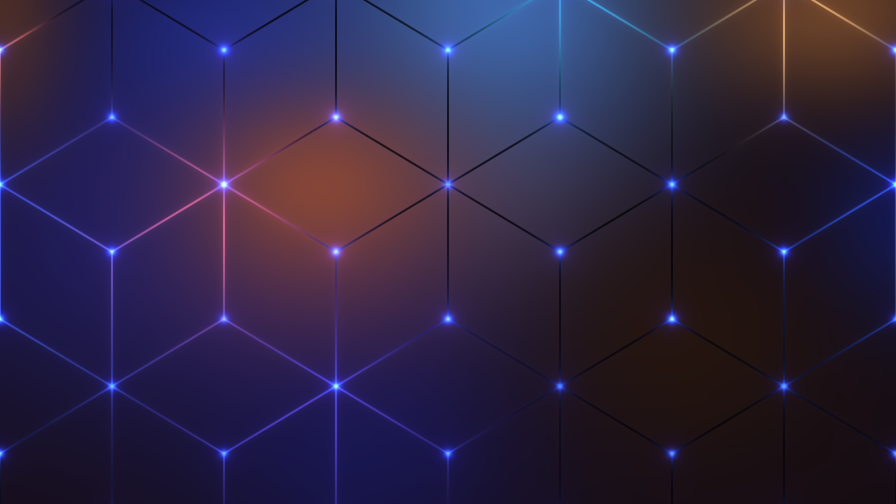
Reproduce this background procedurally as a WebGL 1 fragment shader.

```glsl
precision highp float;

uniform vec2 u_resolution;

const vec2 HUB_ORIGIN = vec2(0.0, 0.634);
const vec2 SPOKE = vec2(0.2566, 0.2669);   // spoke length in canvas heights
const float SQRT3 = 1.7320508;
const float LINE_HALF_WIDTH = 0.002;

// Offset from the nearest point of a centred rectangular lattice
vec2 staggeredCell(vec2 q, vec2 pitch) {
  vec2 a = mod(q + 0.5 * pitch, pitch) - 0.5 * pitch;
  vec2 b = mod(q, pitch) - 0.5 * pitch;
  return dot(a, a) < dot(b, b) ? a : b;
}

// Distance to six spokes around a hub
float spokeDistance(vec2 d) {
  d = abs(d);
  return min(d.x, abs(dot(d, vec2(0.5, -0.5 * SQRT3))));
}

// Blend a soft elliptical patch of light over a base colour
vec3 patchOver(vec3 base, vec3 color, float strength, vec2 p, vec2 center, vec2 radius) {
  vec2 d = (p - center) / radius;
  return mix(base, color, strength * exp(-dot(d, d)));
}

vec3 backdrop(vec2 p) {
  vec3 c = vec3(0.085, 0.05, 0.075);
  // Blue and violet haze
  c = patchOver(c, vec3(0.12, 0.12, 0.42), 0.90, p, vec2(0.35, 0.56), vec2(0.60, 0.42));
  c = patchOver(c, vec3(0.09, 0.09, 0.36), 0.80, p, vec2(0.72, 0.14), vec2(0.33, 0.32));
  c = patchOver(c, vec3(0.12, 0.17, 0.56), 0.80, p, vec2(0.46, 0.93), vec2(0.30, 0.22));
  c = patchOver(c, vec3(0.28, 0.25, 0.36), 0.70, p, vec2(1.00, 0.65), vec2(0.27, 0.25));
  c = patchOver(c, vec3(0.25, 0.42, 0.70), 0.95, p, vec2(1.00, 0.99), vec2(0.34, 0.28));
  c = patchOver(c, vec3(0.07, 0.10, 0.36), 0.80, p, vec2(1.78, 0.56), vec2(0.17, 0.20));
  // Warm patches
  c = patchOver(c, vec3(0.30, 0.17, 0.32), 0.60, p, vec2(0.62, 0.44), vec2(0.30, 0.20));
  c = patchOver(c, vec3(0.54, 0.28, 0.21), 0.95, p, vec2(0.635, 0.63), vec2(0.26, 0.19));
  c = patchOver(c, vec3(0.45, 0.28, 0.17), 0.90, p, vec2(1.64, 0.98), vec2(0.26, 0.17));
  c = patchOver(c, vec3(0.16, 0.09, 0.04), 0.70, p, vec2(1.35, 0.33), vec2(0.30, 0.25));
  return patchOver(c, vec3(0.34, 0.20, 0.15), 0.80, p, vec2(0.0, 0.97), vec2(0.13, 0.24));
}

// Lines are black except where coloured light falls on them
vec3 lineLight(vec2 p) {
  vec3 c = vec3(0.02, 0.015, 0.03);
  c = patchOver(c, vec3(0.28, 0.36, 1.00), 0.95, p, vec2(0.08, 0.50), vec2(0.36, 0.30));
  c = patchOver(c, vec3(0.36, 0.28, 0.95), 0.90, p, vec2(0.62, 0.18), vec2(0.32, 0.25));
  c = patchOver(c, vec3(1.00, 0.42, 0.62), 0.95, p, vec2(0.42, 0.56), vec2(0.20, 0.19));
  c = patchOver(c, vec3(0.25, 0.72, 1.00), 0.95, p, vec2(1.16, 1.00), vec2(0.23, 0.17));
  c = patchOver(c, vec3(1.00, 0.74, 0.45), 1.00, p, vec2(1.60, 0.95), vec2(0.19, 0.18));
  c = patchOver(c, vec3(0.20, 0.35, 1.00), 0.90, p, vec2(1.74, 0.54), vec2(0.18, 0.24));
  return patchOver(c, vec3(1.00, 0.50, 0.40), 0.90, p, vec2(0.0, 0.93), vec2(0.08, 0.14));
}

// Brightness that differs from node to node
float nodeStrength(vec2 node) {
  float wave = sin(node.x * 9.0 + node.y * 5.0) + sin(node.x * 4.0 - node.y * 13.0 + 2.0);
  return (0.78 + 0.16 * wave) * mix(0.7, 1.0, smoothstep(0.1, 0.55, node.y));
}

// Blue spark with a tight core and a violet halo
vec3 nodeGlow(float r, float strength, float warmth) {
  vec3 haloColor = mix(vec3(0.14, 0.08, 0.75), vec3(0.50, 0.12, 0.60), warmth);
  vec3 core = vec3(0.40, 0.68, 0.75) * exp(-r * r / 0.00003);
  vec3 bloom = vec3(0.04, 0.20, 0.95) * exp(-r * r / 0.00012);
  return strength * (core + bloom + 0.55 * haloColor * exp(-r / 0.016));
}

void main() {
  vec2 p = gl_FragCoord.xy / u_resolution.y;
  float pixel = 1.0 / u_resolution.y;
  vec2 q = (p - HUB_ORIGIN) / SPOKE;

  // Cube lattice: every edge is a spoke of some hub
  float edge = spokeDistance(staggeredCell(q, vec2(SQRT3, 3.0))) * SPOKE.x;
  vec2 toNode = staggeredCell(q, vec2(SQRT3, 1.0)) * SPOKE;
  float r = length(toNode);
  float strength = nodeStrength(p - toNode);

  // Lines pick up blue close to the nodes
  vec3 light = lineLight(p);
  vec3 lineColor = mix(light, vec3(0.20, 0.38, 1.0), 0.9 * strength * exp(-r / 0.022));
  float coverage = clamp((LINE_HALF_WIDTH - edge) / pixel + 0.5, 0.0, 1.0);

  vec3 color = backdrop(p) + 0.10 * light * exp(-edge / 0.007);
  color = mix(color, lineColor, 0.85 * coverage);

  float warmth = exp(-dot(p - vec2(0.65, 0.65), p - vec2(0.65, 0.65)) / 0.08);
  color += nodeGlow(r, strength, warmth);
  gl_FragColor = vec4(clamp(color, 0.0, 1.0), 1.0);
}
```
